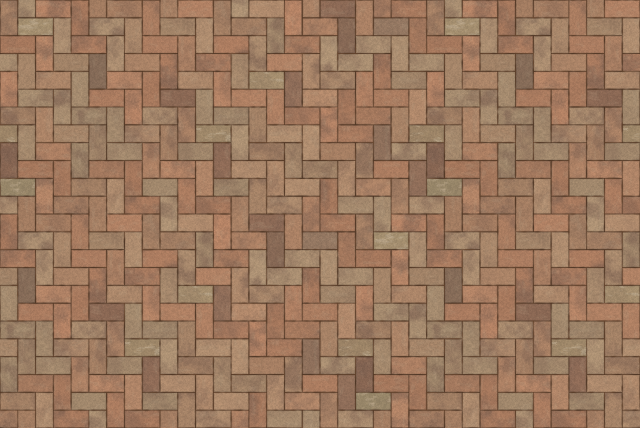
Write a WebGL 2 fragment shader that draws this texture.

```glsl
#version 300 es
precision highp float;
// Herringbone paving of 2:1 clay bricks on a grid of square cells.
// Each cell finds its brick from its diagonal index; a rounded box gives
// the joints, and hashes and value noise give each brick its tint and wear.

#define GRID vec2(36.0, 24.0)         // cells across and down
#define JOINT 0.022                   // half the joint width, in cells
#define BEVEL 0.075                   // width of the shaded brick rim
#define CORNER 0.06                   // corner radius of a brick
#define WEAR 0.65                     // strength of the dark blotches
#define GRAIN 0.085                   // strength of the fine speckle
#define CLAY vec3(0.678, 0.490, 0.378)
#define SAND vec3(0.645, 0.543, 0.432)
#define SMOKE vec3(0.480, 0.372, 0.312)
#define MOSS vec3(0.590, 0.535, 0.415)
#define CHALK vec3(0.715, 0.640, 0.535)
#define MORTAR vec3(0.350, 0.240, 0.162)

uniform vec2 u_resolution;
out vec4 fragColor;

float hash(vec2 p) {
    vec3 a = fract(p.xyx * 0.1031);
    a += dot(a, a.yzx + 33.33);
    return fract((a.x + a.y) * a.z);
}

float noise(vec2 p) {
    vec2 i = floor(p), f = fract(p);
    f = f * f * (3.0 - 2.0 * f);
    vec2 e = vec2(0.0, 1.0);
    return mix(mix(hash(i), hash(i + e.yx), f.x),
               mix(hash(i + e), hash(i + e.yy), f.x), f.y);
}

float fbm(vec2 p) {
    float sum = 0.0, weight = 0.5;
    for (int i = 0; i < 4; i++) {
        sum += weight * noise(p);
        p = p * 2.1 + 7.3;
        weight *= 0.5;
    }
    return sum / 0.9375;
}

float roundedBox(vec2 p, vec2 halfSize, float radius) {
    vec2 d = abs(p) - halfSize + radius;
    return length(max(d, 0.0)) + min(max(d.x, d.y), 0.0) - radius;
}

// Returns the brick's local position in xy (long axis x) and its origin in zw.
vec4 herringbone(vec2 p) {
    vec2 cell = floor(p);
    float k = mod(cell.x - cell.y + 1.0, 4.0);
    bool lying = k < 1.5;
    vec2 origin = lying ? cell - vec2(k, 0.0) : cell - vec2(0.0, 3.0 - k);
    vec2 local = p - origin;
    return vec4((lying ? local : local.yx) - vec2(1.0, 0.5), origin);
}

// The brick tints recur every 24 cells across, shifted by 4 every 12 rows.
vec2 recurringId(vec2 id) {
    id -= floor(id.y / 12.0) * vec2(4.0, 12.0);
    return vec2(mod(id.x, 24.0), id.y);
}

vec3 brickColor(vec2 q, vec2 id) {
    vec2 seed = id * 13.0 + 5.0;
    float tint = hash(seed), rare = hash(seed + 3.7), age = hash(seed + 8.1);
    float lying = step(mod(id.x - id.y + 1.0, 4.0), 1.5);
    float smoky = 1.0 - step(0.06, rare), mossy = step(0.88, rare) * lying;

    // Base tint
    vec3 color = mix(CLAY, SAND, smoothstep(0.05, 0.95, tint));
    color = mix(color, SMOKE, 0.6 * smoky);
    color = mix(color, MOSS, 0.7 * mossy);
    color *= mix(0.95, 1.06, hash(seed + 1.9));

    // Blotches, scuffs and grain
    vec2 n = q + seed * 3.0;
    float blotch = smoothstep(0.32, 0.78, fbm(n * 1.3));
    color = mix(color, SMOKE, WEAR * blotch * age * (1.0 - 0.7 * mossy));
    float scuff = smoothstep(0.54, 0.78, fbm(n * vec2(1.8, 4.0) + 31.0));
    color = mix(color, CHALK, scuff * (0.15 + 0.6 * mossy));
    color *= 1.0 + GRAIN * (noise(n * 11.0) + noise(n * 23.0) - 1.0);
    return color;
}

void main() {
    vec2 p = gl_FragCoord.xy / u_resolution * GRID;
    float pixel = GRID.y / u_resolution.y;
    vec4 brick = herringbone(p);
    vec2 q = brick.xy;

    // Distance inwards from the brick outline, slightly uneven
    float inside = -roundedBox(q, vec2(1.0, 0.5), CORNER);
    inside += 0.025 * (noise(p * 4.0) - 0.5);

    vec3 color = brickColor(q, recurringId(brick.zw));
    color *= mix(0.88, 1.0, smoothstep(JOINT, JOINT + BEVEL, inside));
    float face = smoothstep(JOINT - 0.6 * pixel, JOINT + 0.6 * pixel, inside);
    color = mix(MORTAR * mix(0.85, 1.2, noise(p * 2.3)), color, face);
    fragColor = vec4(color, 1.0);
}
```
